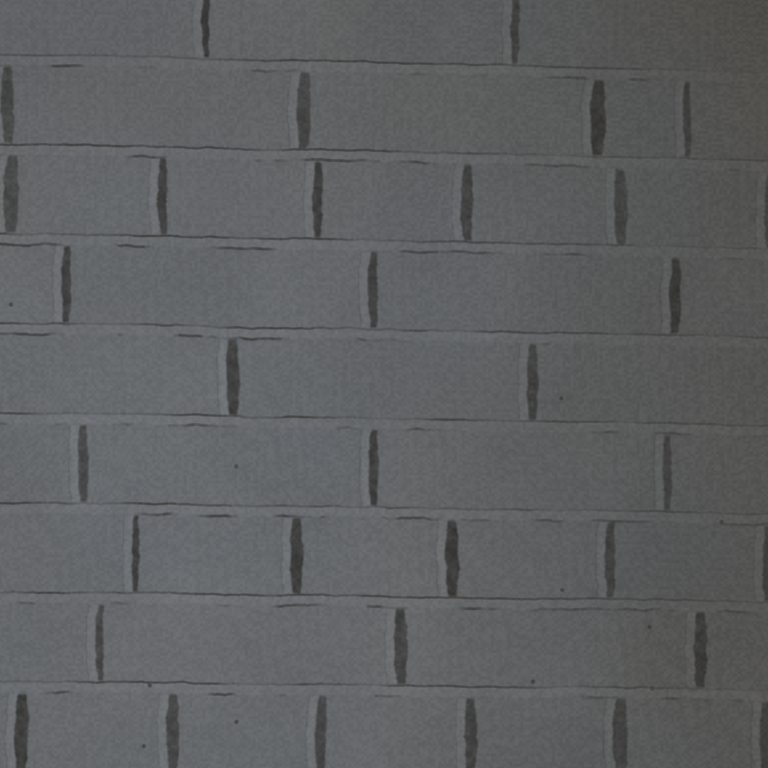
A Shadertoy shader for this texture:

```glsl
// Painted brick wall in dim light: nine slightly tilted courses of long and short bricks.
// Each course has a start and a pitch for its upright joints; noise roughens the edges,
// breaks up the thin bed lines and adds grain, while a wide gradient sets the light.

#define COURSE_H   0.1157   // height of one course
#define FIRST_BED  0.0885   // depth of the first bed joint below the top
#define BED_HALF   0.0068   // half height of a bed joint
#define LINE_W     0.0015   // half width of the thin bed shadows
#define JITTER     0.007    // sideways scatter of upright joints
#define GRAIN      0.042
#define COOL_PAINT vec3(0.402, 0.413, 0.424)
#define WARM_PAINT vec3(0.302, 0.300, 0.290)
#define SHADOW     vec3(0.215, 0.212, 0.208)

// Per course, from the top: first upright joint and joint spacing
const float START[9] = float[9](0.273, 0.013, 0.018, 0.091, 0.306, 0.107, 0.178, 0.133, 0.225);
const float PITCH[9] = float[9](0.401, 0.383, 0.197, 0.394, 0.387, 0.383, 0.206, 0.391, 0.194);

float hash(vec2 p) {
    return fract(sin(dot(p, vec2(127.1, 311.7))) * 43758.5453);
}

float noise(vec2 p) {
    vec2 i = floor(p), f = fract(p);
    f = f * f * (3.0 - 2.0 * f);
    return mix(mix(hash(i), hash(i + vec2(1, 0)), f.x),
               mix(hash(i + vec2(0, 1)), hash(i + vec2(1, 1)), f.x), f.y);
}

float fbm(vec2 p) {
    float sum = 0.0, amp = 0.5;
    for (int i = 0; i < 4; i++) {
        sum += amp * noise(p);
        p = p * 2.03 + 17.3;
        amp *= 0.5;
    }
    return sum;
}

// Soft band of a given half width around d = 0
float band(float d, float halfWidth, float soft) {
    return 1.0 - smoothstep(halfWidth - soft, halfWidth + soft, abs(d));
}

// Upright joint nearest to x in a course: x = position, y = identifier
vec2 nearestJoint(float x, int course) {
    float k = floor((x - START[course]) / PITCH[course] + 0.5);
    float pos = START[course] + PITCH[course] * k;
    // One short brick closes the second course
    if (course == 1 && x > 0.839) { pos = 0.898; k = 9.0; }
    return vec2(pos + JITTER * (hash(vec2(k, float(course))) - 0.5), k);
}

void mainImage(out vec4 fragColor, in vec2 fragCoord) {
    vec2 uv = fragCoord / iResolution.xy;
    float soft = max(0.0013, 0.8 / iResolution.y);

    // Courses counted downwards, with a tilt that eases toward the floor
    float depth = 1.0 - uv.y;
    depth -= (uv.x - 0.5) * mix(0.025, 0.010, depth);
    depth += 0.004 * (noise(vec2(uv.x * 9.0, floor(uv.y * 8.0) * 0.1)) - 0.5);
    float row = (depth - FIRST_BED) / COURSE_H + 1.0;
    int course = clamp(int(floor(row)), 0, 8);
    float bed = floor(row + 0.5);
    float bedY = (row - bed) * COURSE_H;
    float v = fract(row);

    // Wall light and paint
    float dim = 0.82 * smoothstep(0.32, 1.12, uv.x) + 0.25 * smoothstep(0.55, 1.05, uv.y);
    vec3 color = mix(COOL_PAINT, WARM_PAINT, clamp(dim, 0.0, 1.1));
    float mottle = fbm(uv * 8.0) - 0.47;
    color *= 1.0 + 0.10 * mottle + 0.03 * (hash(vec2(floor(uv.x * 4.0), bed)) - 0.5) * band(bedY, 0.005, 0.005);
    color += vec3(-0.006, 0.0, 0.009) * (noise(uv * 7.0 + 31.0) - 0.5);

    // Bed joint: pale mortar between two broken shadow lines
    float rough = 0.0035 * (fbm(vec2(uv.x * 55.0, bed * 7.0)) - 0.47);
    float lower = bedY + BED_HALF + rough;
    float upper = bedY - BED_HALF + rough * 1.4;
    float lowerWear = smoothstep(0.22, 0.65, fbm(vec2(uv.x * 15.0, bed * 5.0 + 2.0)));
    float upperWear = smoothstep(0.40, 0.68, fbm(vec2(uv.x * 24.0, bed * 9.0 + 60.0)));
    float fade = mix(1.0, 0.6, smoothstep(0.4, 1.0, uv.x));
    color *= 1.0 + 0.045 * band(bedY, BED_HALF, 0.002);
    float bedShade = max(band(lower, LINE_W, soft) * (0.25 + 0.65 * lowerWear),
                         band(upper, LINE_W * 1.2, soft) * 0.85 * upperWear);
    color = mix(color, SHADOW, bedShade * fade * 0.8);

    // Upright joint: raised pale mortar on the left, lens of shadow on the right
    vec2 joint = nearestJoint(uv.x, course);
    vec2 id = vec2(joint.y, float(course) + 20.0);
    float side = 2.0 * v - 1.0;
    float ragged = 0.006 * (fbm(vec2(v * 9.0, 0.0) + id * 5.3) - 0.47);
    float dx = uv.x - joint.x + ragged + 0.002 * side * (hash(id + 3.0) - 0.5);
    float ends = band(side, 0.85, 0.05);
    float bulge = 1.0 - 0.55 * side * side;
    float halfW = mix(0.0045, 0.0100, hash(id + 7.0)) * bulge;
    float dark = band(dx + 0.0015 * bulge, halfW, 0.0022) * ends;
    float ridge = band(dx + halfW + 0.0065, 0.0055, 0.003) * ends;
    float lip = band(dx + halfW + 0.0135, 0.0008, soft) * ends;
    float strength = mix(0.60, 0.92, hash(id + 11.0)) * (0.8 + 0.4 * noise(uv * 110.0));
    color *= 1.0 + 0.075 * ridge - 0.07 * lip;
    color = mix(color, SHADOW, clamp(dark * strength, 0.0, 1.0));

    // Sparse pits in the paint
    vec2 cell = floor(uv * 24.0);
    vec2 pit = fract(uv * 24.0) - 0.3 - 0.4 * vec2(hash(cell), hash(cell + 5.0));
    float pitted = step(0.982, hash(cell + 9.0));
    color = mix(color, SHADOW, 0.65 * pitted * (1.0 - smoothstep(0.03, 0.10, length(pit))));

    // Fine relief and grain
    float relief = noise(uv * 150.0) - noise(uv * 150.0 + vec2(0.5, -0.4));
    color += 0.010 * relief + GRAIN * (noise(uv * 290.0) - 0.5);
    fragColor = vec4(color, 1.0);
}
```
